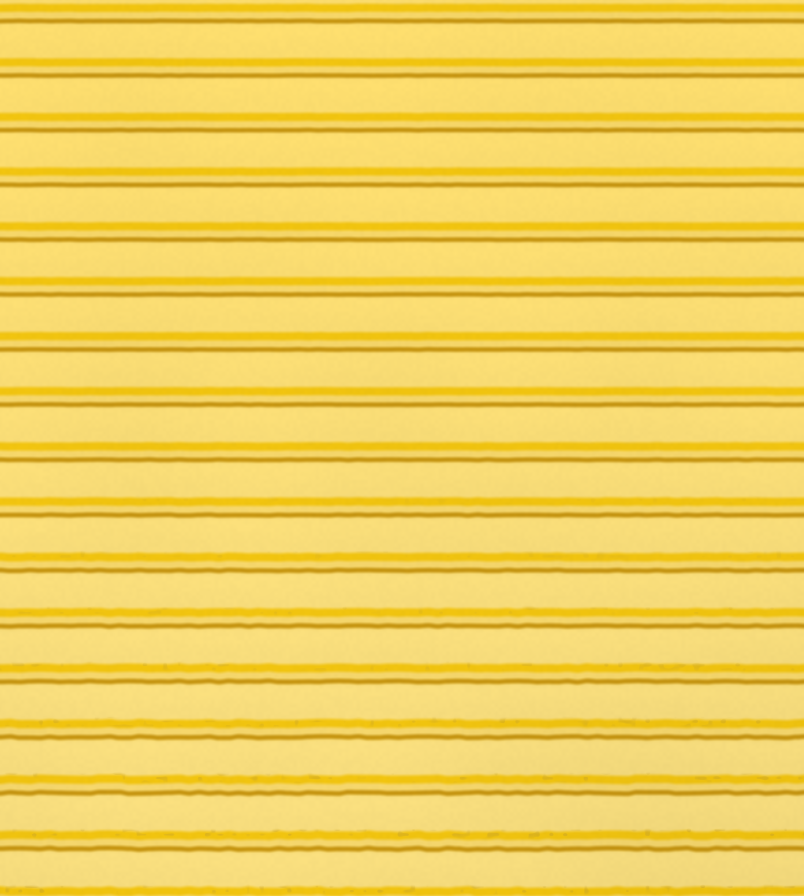
Write a WebGL 1 fragment shader that draws this texture.

```glsl
precision highp float;

uniform vec2 u_resolution;

const vec3 PANEL_TOP = vec3(0.99, 0.868, 0.43);
const vec3 PANEL_BOTTOM = vec3(0.975, 0.872, 0.495);
const vec3 LIP = vec3(0.955, 0.83, 0.40);
const vec3 BAND = vec3(0.94, 0.765, 0.06);
const vec3 GROOVE = vec3(0.775, 0.585, 0.07);
const vec3 SPECK = vec3(0.76, 0.62, 0.18);

float hash(vec2 p) {
    p = fract(p * vec2(0.1031, 0.1137));
    p += dot(p, p.yx + 33.33);
    return fract((p.x + p.y) * p.x * 7.31);
}

float noise(vec2 p) {
    vec2 cell = floor(p);
    vec2 f = fract(p);
    f = f * f * (3.0 - 2.0 * f);
    float low = mix(hash(cell), hash(cell + vec2(1.0, 0.0)), f.x);
    float high = mix(hash(cell + vec2(0.0, 1.0)), hash(cell + vec2(1.0, 1.0)), f.x);
    return mix(low, high, f.y);
}

// Soft stripe around a centre, one at its core and zero outside
float stripe(float x, float centre, float halfWidth, float softness) {
    return 1.0 - smoothstep(halfWidth - softness, halfWidth + softness, abs(x - centre));
}

// Slat count from the top edge; slats grow slightly taller downward
float slatCoordinate(float depth) {
    float d = depth - 0.0234;
    return 16.45 * d - 0.232 * d * d;
}

vec3 slatColor(float phase, float depth, float blur) {
    vec3 color = mix(PANEL_TOP, PANEL_BOTTOM, smoothstep(0.0, 0.9, depth));

    // Faint shading across the flat face
    color *= 1.0 - 0.012 * smoothstep(0.15, 0.6, fract(phase));

    // Pale lip, saturated band and dark groove
    color = mix(color, LIP, 0.75 * stripe(phase, -0.13, 0.19, 0.05 + blur));
    color = mix(color, BAND, stripe(phase, -0.24, 0.073, 0.035 + blur));
    return mix(color, GROOVE, stripe(phase, 0.0, 0.042, 0.03 + blur));
}

void main() {
    vec2 uv = gl_FragCoord.xy / u_resolution;
    vec2 pos = gl_FragCoord.xy / u_resolution.y;
    float depth = 1.0 - uv.y;
    float slat = slatCoordinate(depth);
    float blur = 8.0 / u_resolution.y;

    // Small edge roughness, stronger toward the bottom
    float wear = smoothstep(0.35, 1.0, depth);
    float row = floor(slat + 0.5);
    float wobble = noise(vec2(pos.x * 90.0, row * 7.0)) - 0.5;
    slat += wobble * mix(0.008, 0.03, wear);
    float phase = fract(slat + 0.5) - 0.5;

    vec3 color = slatColor(phase, depth, blur);

    // Sparse dirt along the upper edge of each band
    float dirt = smoothstep(0.72, 0.92, noise(pos * vec2(130.0, 190.0)));
    color = mix(color, SPECK, 0.4 * wear * dirt * stripe(phase, -0.27, 0.06, 0.05));

    // Cloudy tone, fine grain and a duller lower right corner
    color *= 1.0 + 0.012 * (noise(pos * 7.0) - 0.5);
    color *= 1.0 + 0.014 * (noise(pos * 240.0) - 0.5);
    color *= 1.0 - 0.02 * wear * smoothstep(0.4, 1.0, uv.x);

    gl_FragColor = vec4(color, 1.0);
}
```
